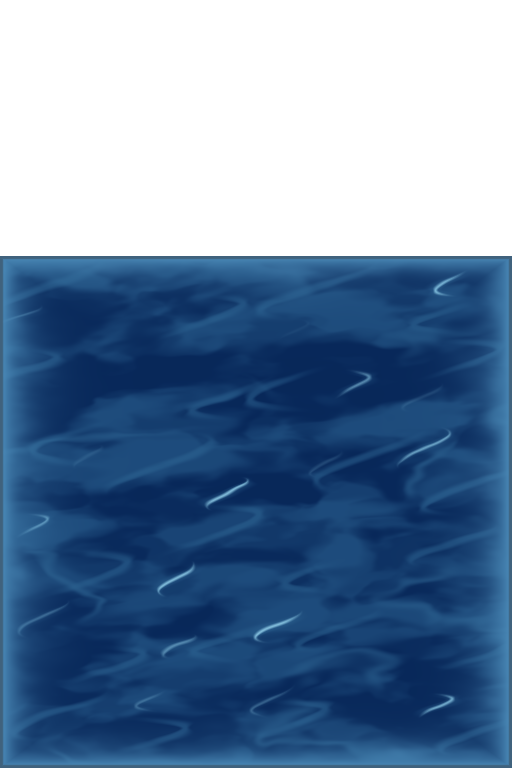
This texture is drawn by a Shadertoy shader. Its source:

```glsl
// A square panel of deep painted water below a blank white strip.
// Overlapping stretched noise patches form the swell, thin sine curves form
// the bright foam strokes, and a ragged glow with a thin frame rims the panel.

float hash(vec2 p) {
    return fract(sin(dot(p, vec2(127.1, 311.7))) * 43758.5453);
}

float noise(vec2 p) {
    vec2 i = floor(p), f = fract(p);
    f = f * f * (3.0 - 2.0 * f);
    return mix(mix(hash(i), hash(i + vec2(1, 0)), f.x),
               mix(hash(i + vec2(0, 1)), hash(i + vec2(1, 1)), f.x), f.y);
}

float fbm(vec2 p) {
    float sum = 0.0, amp = 0.53;
    for (int i = 0; i < 4; i++) {
        sum += amp * noise(p);
        p = mat2(1.6, 0.7, -0.7, 1.6) * p + 7.3;
        amp *= 0.5;
    }
    return sum;
}

// Flat brush patches of several sizes laid over each other, 0 dark to 1 light
float swell(vec2 p) {
    float tone = 0.0, weight = 0.36;
    vec2 q = p * vec2(3.6, 10.0);
    for (int i = 0; i < 4; i++) {
        float n = fbm(q + float(i) * 13.7);
        tone += weight * smoothstep(0.41, 0.58, n);
        q *= 1.35;
        weight *= 0.78;
    }
    return tone;
}

// Tapered S or hook curve: x follows a sine of y, so it folds back on itself
float stroke(vec2 p, float reach, float height, float phase, float width) {
    float t = p.y / height;
    float angle = 2.3 * t + phase;
    float slope = reach * 2.3 / height * cos(angle);
    float dist = abs(p.x - reach * sin(angle)) / sqrt(1.0 + slope * slope);
    float taper = 1.0 - smoothstep(0.25, 1.0, abs(t));
    float w = width * (0.35 + 0.65 * taper);
    float soft = 0.6 * width + 0.7 / iResolution.x;
    return (1.0 - smoothstep(w - soft, w + soft, dist)) * taper;
}

void mainImage(out vec4 fragColor, in vec2 fragCoord) {
    vec2 uv = fragCoord / iResolution.x;
    float px = 1.0 / iResolution.x;

    // Hand-drawn wobble and a slight upward tilt to the right
    vec2 wobble = vec2(fbm(uv * vec2(7.0, 15.0)), fbm(uv * vec2(6.0, 13.0) + 31.0)) - 0.5;
    vec2 p = uv + wobble * vec2(0.12, 0.035);
    p.y -= 0.09 * p.x;

    // Dark body of the water
    float tone = swell(p);
    vec3 color = mix(vec3(0.03, 0.155, 0.35), vec3(0.115, 0.295, 0.485),
                     smoothstep(0.25, 0.95, tone));

    // Pale wisps running between the dark hollows
    float crest = abs(fbm(p * vec2(3.2, 9.0) + 50.0) - 0.5);
    float wisp = (1.0 - smoothstep(0.0, 0.045, crest)) * smoothstep(0.35, 0.7, noise(p * vec2(6.0, 12.0) + 9.0));
    color = mix(color, vec3(0.17, 0.38, 0.56), 0.5 * wisp);

    // Broad faint curls first, then narrow bright foam, one per jittered cell
    for (int i = 0; i < 48; i++) {
        float id = float(i);
        bool foam = i >= 24;
        vec2 cell = vec2(mod(id, 4.0), mod(floor(id / 4.0), 6.0));
        vec2 jitter = vec2(hash(vec2(id, 1.7)), hash(vec2(id, 5.3)));
        vec2 center = (cell + 0.12 + 0.76 * jitter) / vec2(4.0, 6.0);
        float size = 0.6 + 0.6 * hash(vec2(id, 9.1));
        float phase = 3.0 * (hash(vec2(id, 3.9)) - 0.5);
        vec2 d = uv + wobble * vec2(0.045, 0.018) - center;
        d.y -= 0.12 * d.x;
        if (foam) {
            float strength = smoothstep(0.2, 0.75, hash(vec2(id, 12.4)));
            float halo = stroke(d, 0.042 * size, 0.032 * size, phase, 0.008);
            float line = stroke(d, 0.042 * size, 0.032 * size, phase, 0.0027);
            color = mix(color, vec3(0.20, 0.43, 0.61), 0.35 * halo * strength);
            color = mix(color, vec3(0.56, 0.80, 0.91), 0.85 * line * strength);
        } else {
            float curl = stroke(d, 0.10 * size, 0.05 * size, phase, 0.007);
            color = mix(color, vec3(0.18, 0.40, 0.58), 0.5 * curl);
        }
    }

    // Ragged light rim, wider at the sides
    vec2 inset = min(uv, 1.0 - uv);
    float ragged = fbm(uv * vec2(9.0, 22.0) + 80.0) - 0.5;
    float rim = min(inset.x * 0.75, inset.y) - 0.007;
    float glow = exp(-max(rim + 0.045 * ragged * smoothstep(0.0, 0.03, rim), 0.0) / 0.032);
    color = mix(color, vec3(0.285, 0.53, 0.71), 0.93 * glow);

    // Thin slate frame, then the blank area above the panel
    float edge = min(inset.x, inset.y);
    color = mix(vec3(0.25, 0.385, 0.49), color, smoothstep(0.006 - px, 0.006 + px, edge));
    color = mix(color, vec3(1.0), smoothstep(-0.5 * px, 0.5 * px, uv.y - 1.0));

    fragColor = vec4(color, 1.0);
}
```
